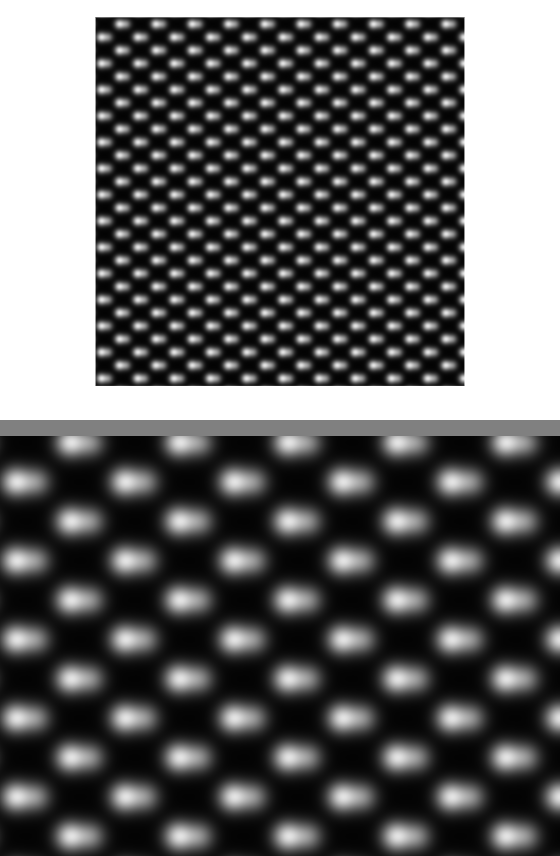
Top, the full canvas; bottom, a detail of the centre.
Reproduce this pattern procedurally as a Shadertoy shader.

```glsl
// A square panel of glowing atom pairs on white, like a crystal lattice in a microscope.
// Staggered rows repeat one dumbbell: a bright Gaussian spot with a dimmer one to its right.
// Each pixel sums the glow of the dumbbells in the nearby cells.

// Lengths are in canvas heights; x is measured from the canvas centre.
const vec2  PANEL_CENTER  = vec2(0.0, 0.520);
const vec2  PANEL_HALF    = vec2(0.4392, 0.4386);
const vec2  LATTICE_START = vec2(-0.3826, 0.9427); // bright spot in the top row
const vec2  PITCH         = vec2(0.0863, 0.03125); // column and row spacing
const float PAIR_GAP      = 0.0168;                // bright to dim spot
const float SPOT_SIGMA    = 0.0081;
const float BRIGHT_PEAK   = 0.81;
const float DIM_PEAK      = 0.49;
const float BLACK_LEVEL   = 0.012;
const vec3  PAPER         = vec3(1.0);

float gaussian(vec2 p) {
    return exp(-0.5 * dot(p, p) / (SPOT_SIGMA * SPOT_SIGMA));
}

float dumbbell(vec2 p) {
    return BRIGHT_PEAK * gaussian(p)
         + DIM_PEAK * gaussian(p - vec2(PAIR_GAP, 0.0));
}

// Sum of the dumbbells around p; every other row shifts by half a column.
float latticeGlow(vec2 p) {
    vec2 q = p - LATTICE_START;
    float nearestRow = floor(q.y / PITCH.y + 0.5);
    float glow = 0.0;
    for (int j = -1; j <= 1; j++) {
        float row = nearestRow + float(j);
        float shift = 0.5 * mod(row, 2.0) * PITCH.x;
        float nearestColumn = floor((q.x - shift) / PITCH.x + 0.5);
        for (int i = -1; i <= 1; i++) {
            float column = nearestColumn + float(i);
            vec2 site = vec2(column * PITCH.x + shift, row * PITCH.y);
            glow += dumbbell(q - site);
        }
    }
    return glow;
}

float boxDistance(vec2 p, vec2 halfSize) {
    vec2 d = abs(p) - halfSize;
    return length(max(d, 0.0)) + min(max(d.x, d.y), 0.0);
}

void mainImage(out vec4 fragColor, in vec2 fragCoord) {
    vec2 p = (fragCoord - vec2(0.5 * iResolution.x, 0.0)) / iResolution.y;
    float pixel = 1.0 / iResolution.y;

    // Grey lattice inside the panel, paper outside
    vec3 lattice = vec3(min(BLACK_LEVEL + latticeGlow(p), 1.0));
    float edge = boxDistance(p - PANEL_CENTER, PANEL_HALF);
    float inside = 1.0 - smoothstep(-0.5 * pixel, 0.5 * pixel, edge);

    fragColor = vec4(mix(PAPER, lattice, inside), 1.0);
}
```
